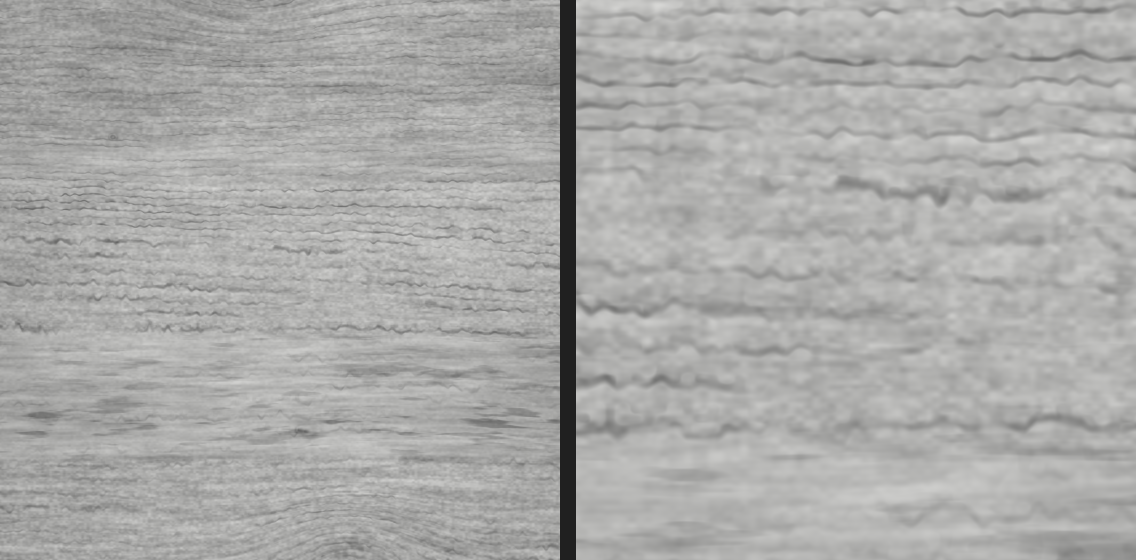
Left, the full canvas; right, a detail of the centre.
Write a three.js fragment shader that draws this texture.

```glsl
// Weathered pale grey wood with horizontal grain in four soft planks.
// Crumbly growth rings follow a warped height field; stretched noise adds
// streaks, fibres and pores, and a few knots, dashes and dim corners finish it.
varying vec2 vUv;

const vec3 WOOD_TINT = vec3(1.0, 1.0, 0.991);
const float BASE_TONE = 0.708;
const float CLOUD_AMOUNT = 0.12;
const float STREAK_AMOUNT = 0.15;
const float FIBRE_AMOUNT = 0.075;
const float PORE_AMOUNT = 0.15;
const float RING_DEPTH = 0.145;
const float DASH_DEPTH = 0.10;
const float CORNER_DIMMING = 0.13;
const float RING_COUNT = 38.0;       // rings per canvas height, lower planks
const float EXTRA_TOP_RINGS = 42.0;  // added density in the upper planks

float hash(vec2 cell) {
  vec3 q = fract(cell.xyx * vec3(0.1031, 0.1030, 0.0973));
  q += dot(q, q.yzx + 33.33);
  return fract((q.x + q.y) * q.z);
}

float noise(vec2 p) {
  vec2 cell = floor(p);
  vec2 f = fract(p);
  f = f * f * (3.0 - 2.0 * f);
  return mix(mix(hash(cell), hash(cell + vec2(1.0, 0.0)), f.x),
             mix(hash(cell + vec2(0.0, 1.0)), hash(cell + 1.0), f.x), f.y);
}

float fbm(vec2 p) {
  float sum = 0.0;
  float weight = 0.571;
  for (int i = 0; i < 3; i++) {
    sum += weight * noise(p);
    p = p * 2.03 + 17.7;
    weight *= 0.5;
  }
  return sum;
}

float bell(float x, float center, float width) {
  float d = (x - center) / width;
  return exp(-d * d);
}

float band(float y, float low, float high) {
  return smoothstep(low - 0.015, low + 0.015, y)
       * (1.0 - smoothstep(high - 0.015, high + 0.015, y));
}

// Height along the grain: slow waves, a tilt and two arched figures.
float grainLevel(vec2 p) {
  float level = p.y + 0.016 * (noise(p * vec2(3.0, 4.0)) - 0.5);
  level += 0.004 * (noise(p * vec2(11.0, 12.0)) - 0.5);
  level += 0.04 * p.x * bell(p.y, 0.52, 0.10);
  level -= 0.09 * bell(p.x, 0.62, 0.13) * (1.0 - smoothstep(0.0, 0.17, p.y));
  level += 0.05 * bell(p.x, 0.45, 0.15) * smoothstep(0.84, 1.0, p.y);
  return level;
}

// Broken dark lines with a trail of crumbs above each one.
float ringLines(vec2 p, float level) {
  float phase = RING_COUNT * level + EXTRA_TOP_RINGS * max(level - 0.58, 0.0);
  phase += 0.9 * noise(vec2(p.x * 0.7, level * 11.0));
  phase += 0.34 * (noise(p * vec2(120.0, 55.0)) - 0.5);
  phase += 0.36 * (noise(p * vec2(36.0, 30.0) + 5.0) - 0.5);
  float f = fract(phase);
  float line = smoothstep(0.0, 0.17, f) * (1.0 - smoothstep(0.17, 0.42, f));
  float trail = smoothstep(0.1, 0.3, f) * (1.0 - smoothstep(0.3, 1.0, f));
  float crumbs = smoothstep(0.4, 0.75, noise(p * vec2(130.0, 170.0) + 31.0));
  float presence = noise(vec2(p.x * 6.0, floor(phase) * 7.3));
  float breaks = smoothstep(0.15, 0.7, noise(p * vec2(60.0, 50.0) + 13.0));
  return smoothstep(0.0, 0.8, presence) * (line * (0.35 + 0.85 * breaks) + 0.5 * trail * crumbs);
}

float knot(vec2 p, vec2 center, float radius) {
  float d = length((p - center) / vec2(1.3, 1.0)) / radius;
  d += 0.6 * (noise(p * 90.0) - 0.5);
  return exp(-d * d) * (0.7 + 0.3 * sin(d * 9.0));
}

void main() {
  vec2 p = vUv;
  float level = grainLevel(p);
  float ridged = band(p.y, 0.40, 0.68);
  float streaky = band(p.y, 0.18, 0.40);
  float rough = 1.0 - 0.6 * streaky - 0.35 * band(p.y, 0.68, 0.75);

  // Cloudy tone, long streaks, short fibres and fine pores
  float tone = BASE_TONE;
  tone += CLOUD_AMOUNT * (fbm(p * vec2(3.0, 7.0) + 3.0) - 0.5);
  tone += STREAK_AMOUNT * (1.0 - 0.4 * ridged)
        * (fbm(vec2(p.x * 5.0, level * 85.0)) - 0.5);
  tone += FIBRE_AMOUNT * (1.0 - 0.5 * ridged)
        * (noise(vec2(p.x * 26.0, level * 210.0) + 60.0) - 0.5);
  float pores = 0.5 * noise(p * vec2(120.0, 190.0))
              + 0.5 * noise(p * vec2(210.0, 280.0) + 9.0);
  tone += PORE_AMOUNT * rough * (pores - 0.5);

  // Growth rings, strongest in the middle plank
  float ringStrength = 0.55 + 0.5 * ridged - 0.1 * streaky;
  tone -= RING_DEPTH * ringStrength * ringLines(p, level);

  // Short dark dashes, gathered in the streaky plank
  float dash = smoothstep(0.56, 0.78, fbm(vec2(p.x * 15.0, level * 95.0) + 40.0));
  tone -= DASH_DEPTH * dash * (0.35 + 0.5 * streaky + 0.8 * bell(p.y, 0.245, 0.025));

  // Pale and dark plank margins
  tone += 0.025 * (bell(p.y, 0.39, 0.015) + bell(p.y, 0.66, 0.014) + bell(p.y, 0.21, 0.012));
  tone -= 0.025 * (bell(level, 0.845, 0.018) + bell(p.y, 0.182, 0.004));

  // Knots and their smudges
  tone -= 0.16 * knot(p, vec2(0.545, 0.23), 0.016);
  tone -= 0.10 * knot(p, vec2(0.203, 0.755), 0.009);
  tone -= 0.09 * knot(p, vec2(0.445, 0.688), 0.010);
  tone -= 0.09 * knot(p, vec2(0.63, 0.03), 0.032);

  // Dim corners, deepest at the upper left
  vec2 fromCenter = p - vec2(0.52, 0.46);
  tone -= CORNER_DIMMING * dot(fromCenter, fromCenter);
  tone -= 0.035 * bell(length(p - vec2(0.0, 0.95)), 0.0, 0.35);

  gl_FragColor = vec4(WOOD_TINT * tone, 1.0);
}
```
